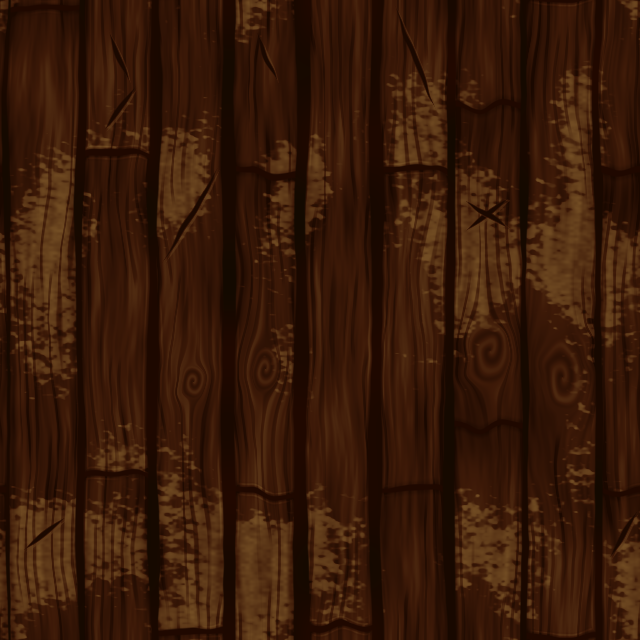
Write a WebGL 1 fragment shader that draws this texture.

```glsl
precision highp float;
// Nine dark, weathered planks with painted grain, knots, cross joints and knife cuts.
// A single tone per point is built from tiling value noise and distance functions,
// then a brown ramp turns that tone into colour.
uniform vec2 u_resolution;

float hash(vec2 p) {
  return fract(sin(dot(p, vec2(127.1, 311.7))) * 43758.5);
}

// Value noise that repeats after `period` cells
float noise(vec2 p, vec2 period) {
  vec2 c = floor(p), f = fract(p);
  f = f * f * (3.0 - 2.0 * f);
  vec2 a = mod(c, period), b = mod(c + 1.0, period);
  return mix(mix(hash(a), hash(vec2(b.x, a.y)), f.x),
             mix(hash(vec2(a.x, b.y)), hash(b), f.x), f.y);
}

// Distance to a tapered gouge centred on the origin
float gouge(vec2 p, float angle, float halfLength) {
  float c = cos(angle), s = sin(angle);
  p = vec2(c * p.x + s * p.y, c * p.y - s * p.x);
  float along = p.x / halfLength;
  return abs(p.y) - 0.0038 * (1.0 - along * along);
}

vec3 woodRamp(float tone) {
  vec3 low = mix(vec3(0.10, 0.03, 0.0), vec3(0.24, 0.10, 0.03), clamp(tone * 2.0, 0.0, 1.0));
  return mix(low, vec3(0.43, 0.285, 0.13), clamp(tone * 2.0 - 1.0, 0.0, 1.1));
}

void main() {
  vec2 uv = gl_FragCoord.xy / u_resolution;
  float aa = 1.0 / min(u_resolution.x, u_resolution.y);

  // Plank index and position across it; the last plank is narrower
  float sway = noise(uv * vec2(9.0, 6.0), vec2(9.0, 6.0)) - 0.5;
  float ragged = noise(uv * vec2(40.0, 34.0), vec2(40.0, 34.0)) - 0.5;
  float x = fract(uv.x - 0.01 + 0.009 * sway + 0.002 * ragged);
  float plank = min(floor(x / 0.1155), 8.0);
  float across = x - plank * 0.1155;
  float width = plank > 7.5 ? 0.076 : 0.1155;
  float seed = hash(vec2(plank, 4.0));

  // Gaps between planks, widest near the middle
  float gapId = across < 0.5 * width ? plank : mod(plank + 1.0, 9.0);
  float gapHalf = 0.0072 + 0.003 * cos((gapId - 4.0) * 0.7)
    + 0.005 * (noise(vec2(gapId * 5.0, uv.y * 7.0), vec2(99.0, 7.0)) - 0.5);
  float gapDist = min(across, width - across) - gapHalf;

  // One or two cross joints per plank
  float joints = 1.0 + mod(plank + step(5.5, plank), 2.0);
  float jointY = (joints - 1.0) * 0.24 + 0.05 * (seed - 0.5) + (plank == 6.0 ? 0.11 : 0.0);
  float bend = 0.018 * (noise(vec2(uv.x * 28.0, plank), vec2(28.0, 99.0)) - 0.5) + 0.004 * ragged;
  float below = fract((jointY - uv.y + bend) * joints) / joints;
  float jointDist = min(below, 1.0 / joints - below) - 0.0045 - 0.003 * ragged;

  // Knots on alternating pairs of planks; the grain flows around them
  vec2 knotAt = vec2(0.06, 0.39 + 0.11 * hash(vec2(plank, 9.0)));
  vec2 k = (vec2(across, uv.y) - knotAt) / (0.01 + 0.0033 * plank);
  k = vec2(k.x, k.y / 1.6) + 0.25 * ragged;
  float knotDist = mod(plank, 4.0) > 1.5 ? length(k) : 9.0;
  float inKnot = smoothstep(1.1, 0.85, knotDist);
  float spiral = sin(10.0 * knotDist - atan(k.y, k.x + 0.0001));
  float grain = knotAt.x + (across - knotAt.x) * (1.0 - 1.0 / max(knotDist * knotDist, 1.0));
  grain += 0.022 * (noise(vec2(across * 14.0 + plank * 7.0, uv.y * 7.0), vec2(999.0, 7.0)) - 0.5);

  // Brush strokes and broken dark veins along the grain
  float streak = noise(vec2(grain * 115.0 + plank * 31.0, uv.y * 9.0), vec2(999.0, 9.0));
  float fine = noise(vec2(grain * 290.0 + plank * 53.0, uv.y * 26.0), vec2(999.0, 26.0));
  float veinBreak = noise(vec2(grain * 50.0 + plank * 17.0, uv.y * 8.0), vec2(999.0, 8.0));
  float vein = smoothstep(0.22, 0.08, abs(fract(grain * 62.0 + seed + 0.8 * veinBreak) - 0.5));
  vein *= smoothstep(0.3, 0.55, veinBreak) * (1.0 - inKnot);
  float blotch = noise(uv * vec2(14.0, 9.0) + 3.0, vec2(14.0, 9.0));
  float tone = 0.18 + 0.36 * streak + 0.16 * fine + 0.2 * (blotch - 0.5) - 0.22 * vein;
  tone = mix(tone, 0.43 + 0.17 * spiral + 0.12 * (fine - 0.5), inKnot);

  // Pale worn patches in two loose bands, broken up by slanted dabs
  float patches = noise(uv * vec2(11.0, 7.0) + 5.0, vec2(11.0, 7.0));
  float dab = noise(vec2(uv.x * 64.0 - uv.y * 30.0, uv.y * 130.0 + uv.x * 40.0), vec2(1.0, 1.0) * 997.0);
  float speck = noise(uv * vec2(150.0, 230.0), vec2(150.0, 230.0));
  float band = cos(12.566 * (uv.y - 0.17 - 0.1 * (seed - 0.5)));
  float fresh = smoothstep(0.13, 0.02, below);
  float wear = 0.34 * band + 1.5 * (patches - 0.5) + 0.55 * (dab - 0.5) + 0.4 * (speck - 0.5);
  wear = smoothstep(-0.02, 0.3, wear - 0.08 - 0.5 * fresh) * (1.0 - 0.6 * inKnot);
  float wornTone = 0.66 + 0.24 * streak + 0.2 * dab + 0.16 * (speck - 0.5) - 0.34 * vein;
  tone = mix(tone - 0.1 * fresh, wornTone, 0.9 * wear);

  // Shade toward the edges, with a thin lit rim
  float edge = min(gapDist, jointDist);
  tone -= 0.2 * smoothstep(0.014, 0.0, gapDist) + 0.12 * smoothstep(0.01, 0.0, jointDist);
  tone += 0.2 * smoothstep(0.003, 0.0, abs(edge - 0.004)) * smoothstep(0.4, 0.7, blotch);

  // Knife cuts with a pale lip; some planks carry a second, opposing cut
  float odd = mod(plank, 2.0);
  float cutY = odd > 0.5 ? 0.91 : fract(0.165 + 0.25 * plank);
  float cutLength = 0.037 + 0.04 * step(1.5, mod(plank, 3.0)) * step(plank, 7.0);
  float slope = mix(0.65 + 0.2 * mod(plank, 3.0), -1.2, odd);
  for (int n = 0; n < 2; n++) {
    float second = float(n);
    bool present = n == 0 ? (plank != 4.0 && plank != 7.0) : mod(plank, 5.0) == 1.0;
    vec2 p = vec2(across - 0.5 * width, uv.y - cutY - second * 0.016 * (plank - 6.0));
    float angle = slope * (1.0 - 1.8 * second);
    if (present) {
      float lip = gouge(p + vec2(-0.003, 0.003), angle, cutLength);
      tone = mix(tone, 0.85, 0.6 * smoothstep(0.0015, -0.001, lip));
      float cut = gouge(p + 0.003 * ragged, angle, cutLength);
      tone = mix(tone, 0.0, smoothstep(aa, -aa, cut));
    }
  }

  // Colour, then the near-black gaps and joints
  vec3 color = woodRamp(tone);
  color = mix(color, vec3(0.12, 0.03, 0.0), smoothstep(aa, -aa, jointDist));
  vec3 gapColor = mix(vec3(0.07, 0.035, 0.0), vec3(0.13, 0.03, 0.0), blotch);
  color = mix(color, gapColor, smoothstep(aa, -aa, gapDist));
  gl_FragColor = vec4(color, 1.0);
}
```
